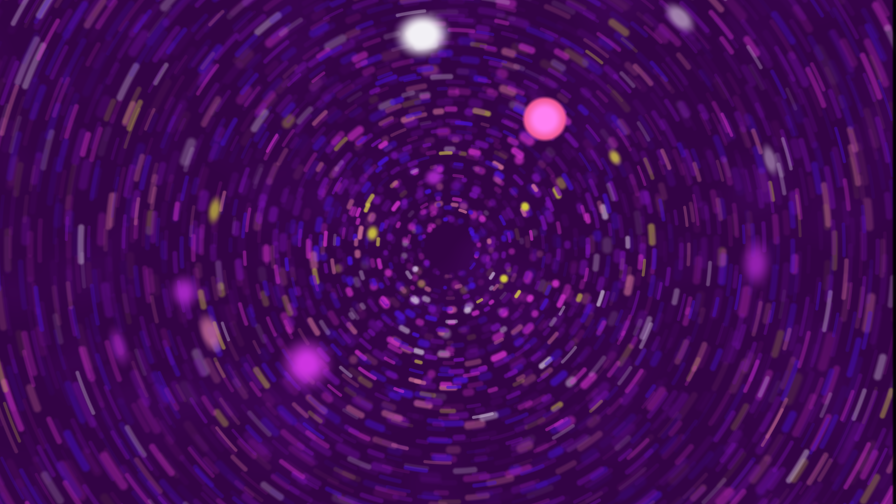
This background is drawn by a Shadertoy shader. Its source:

```glsl
// Violet vortex: short coloured arcs circling a dark centre, with soft glowing orbs.

const float TAU = 6.2831853;

vec3 hash3(vec3 p) {
    p = fract(p * vec3(0.1031, 0.1030, 0.0973));
    p += dot(p, p.yxz + 33.33);
    return fract((p.xxy + p.yxx) * p.zyx);
}

float gradientNoise(vec2 p) {
    vec2 cell = floor(p), f = fract(p), u = f * f * (3.0 - 2.0 * f);
    float corner[4];
    for (int i = 0; i < 4; i++) {
        vec2 o = vec2(i % 2, i / 2);
        float a = TAU * hash3(vec3(cell + o + 50.0, 7.0)).x;
        corner[i] = dot(vec2(cos(a), sin(a)), f - o);
    }
    return mix(mix(corner[0], corner[1], u.x), mix(corner[2], corner[3], u.x), u.y);
}

vec3 sparkColor(float k) {
    if (k < 0.42) return vec3(0.45, 0.06, 0.66);  // violet
    if (k < 0.66) return vec3(0.28, 0.06, 0.80);  // blue
    if (k < 0.82) return vec3(0.80, 0.18, 0.78);  // magenta
    if (k < 0.91) return vec3(0.78, 0.42, 0.58);  // salmon
    if (k < 0.95) return vec3(0.80, 0.74, 0.30);  // yellow
    return vec3(0.80, 0.72, 0.84);                // pale grey
}

// One layer of arcs: rings split into cells, one rounded streak per cell.
vec3 addArcs(vec3 color, vec2 p, float layer) {
    float ringWidth = 0.022 + 0.005 * layer;
    float radius = length(p);
    float ringPos = radius / ringWidth + 0.37 * layer;
    float ring = floor(ringPos);
    float ringRadius = max((ring + 0.5 - 0.37 * layer) * ringWidth, 0.01);
    float count = max(floor(TAU * ringRadius / (ringRadius * 0.16 + 0.016)), 3.0);
    float turn = fract(atan(p.y, p.x) / TAU + hash3(vec3(ring, layer, 3.0)).x) * count;
    float cellLength = TAU * ringRadius / count;

    vec3 shape = hash3(vec3(ring + 1.0, floor(turn) + 5.0, layer + 11.0));
    vec3 tint = hash3(vec3(floor(turn) + 23.0, ring + 9.0, layer + 31.0));
    float thickness = ringWidth * mix(0.18, 0.30, shape.x);
    float halfLength = max(cellLength * mix(0.18, 0.36, shape.y), thickness);
    vec2 q = vec2((fract(turn) - 0.5 - 0.2 * (shape.z - 0.5)) * cellLength,
                  (fract(ringPos) - 0.5 - 0.3 * (tint.z - 0.5)) * ringWidth);
    float d = length(vec2(max(abs(q.x) - halfLength + thickness, 0.0), q.y));
    float mask = 1.0 - smoothstep(thickness * 0.3, thickness * 1.1, d);

    float opacity = mix(0.12, 0.85, tint.y * tint.y) * step(0.25, fract(shape.x * 17.0));
    opacity *= mix(1.1, 0.55, smoothstep(0.12, 0.55, radius)) * step(0.045, ringRadius);
    return mix(color, sparkColor(tint.x), mask * min(opacity, 1.0));
}

// Soft ellipse stretched along the circle around the centre.
float orb(vec2 p, vec2 center, float radius, float stretch, float softness) {
    vec2 outward = normalize(center), d = p - center;
    vec2 q = vec2(dot(d, outward), dot(d, vec2(-outward.y, outward.x)) / stretch);
    return 1.0 - smoothstep(radius * (1.0 - softness), radius, length(q));
}

void mainImage(out vec4 fragColor, in vec2 fragCoord) {
    vec2 p = (fragCoord - 0.5 * iResolution.xy) / iResolution.y;
    vec2 vortex = p - vec2(0.003, 0.008);

    // Deep purple base with a faint haze
    float haze = gradientNoise(p * 5.0) + 0.5 * gradientNoise(p * 11.0);
    vec3 color = vec3(0.20, 0.01, 0.27) + vec3(0.05, 0.01, 0.08) * max(haze, 0.0);

    // Circling arcs, wide layers first
    for (int i = 5; i >= 0; i--) color = addArcs(color, vortex, float(i));

    // Small blurred lights
    vec3 violet = vec3(0.66, 0.15, 0.78), grey = vec3(0.66, 0.54, 0.70);
    vec3 yellow = vec3(0.82, 0.78, 0.25), salmon = vec3(0.74, 0.40, 0.58);
    color = mix(color, violet, 0.9 * orb(p, vec2(-0.523, -0.079), 0.036, 1.2, 0.9));
    color = mix(color, violet, 0.8 * orb(p, vec2(0.611, -0.023), 0.038, 1.6, 0.9));
    color = mix(color, violet, 0.6 * orb(p, vec2(-0.653, -0.188), 0.024, 2.2, 0.9));
    color = mix(color, violet, 0.9 * orb(p, vec2(-0.028, 0.148), 0.022, 1.1, 0.8));
    color = mix(color, salmon, 0.8 * orb(p, vec2(-0.472, -0.160), 0.024, 2.0, 0.7));
    color = mix(color, grey, 0.9 * orb(p, vec2(0.460, 0.465), 0.025, 1.8, 0.7));
    color = mix(color, grey, 0.7 * orb(p, vec2(0.639, 0.183), 0.017, 2.4, 0.7));
    color = mix(color, yellow, 0.7 * orb(p, vec2(-0.463, 0.083), 0.017, 2.1, 0.8));
    color = mix(color, yellow, 0.9 * orb(p, vec2(-0.150, 0.037), 0.016, 1.3, 0.8));
    color = mix(color, yellow, orb(p, vec2(0.111, -0.053), 0.012, 1.0, 0.7));
    color = mix(color, yellow, orb(p, vec2(0.153, 0.090), 0.012, 1.1, 0.7));
    color = mix(color, yellow, 0.8 * orb(p, vec2(0.331, 0.188), 0.015, 1.5, 0.8));

    // Large orbs
    color = mix(color, vec3(0.80, 0.20, 0.88), orb(p, vec2(-0.280, -0.222), 0.062, 1.0, 0.85));
    color = mix(color, vec3(0.95, 0.94, 0.96), orb(p, vec2(-0.051, 0.431), 0.053, 1.2, 0.65));
    vec2 pinkCenter = vec2(0.192, 0.264);
    vec3 pink = mix(vec3(1.0, 0.50, 0.95), vec3(0.96, 0.36, 0.62),
                    smoothstep(0.018, 0.040, length(p - pinkCenter)));
    color = mix(color, pink, orb(p, pinkCenter, 0.047, 1.0, 0.2));

    // Thin dark strip along the right side
    color *= 1.0 - 0.9 * smoothstep(0.995, 0.998, fragCoord.x / iResolution.x);
    fragColor = vec4(color, 1.0);
}
```
